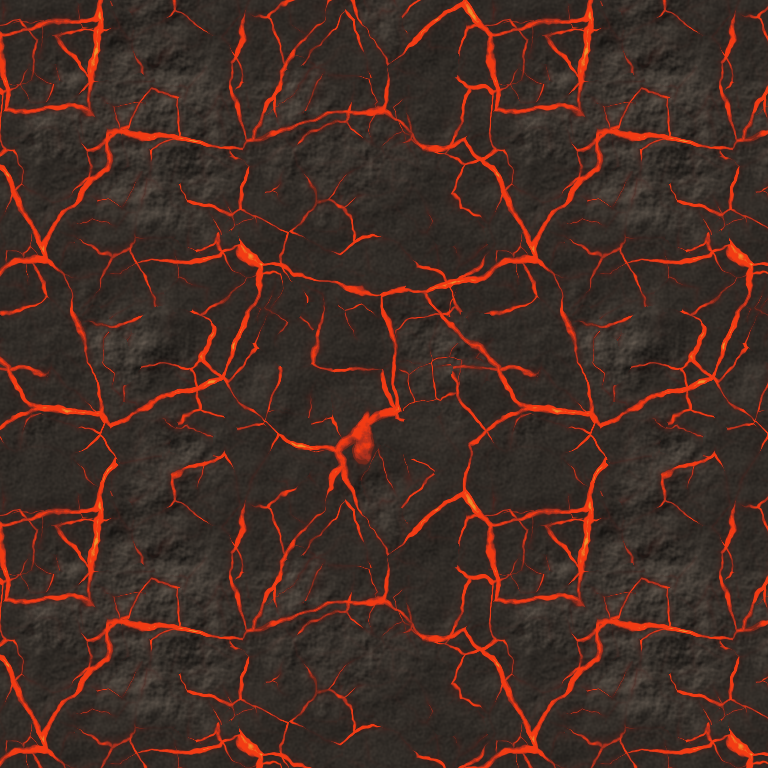
This texture is drawn by a Shadertoy shader. Its source:

```glsl
// Cracked volcanic rock veined with glowing lava, on a seamless tile seen about
// 1.57 times across and down. Warped, periodic Voronoi borders form the cracks at
// three scales; periodic gradient noise drives the rock, the wear and the heat.

// Two random values per lattice cell, wrapping every `period` cells
vec2 hash2(vec2 cell, float period) {
    vec2 c = floor(mod(cell + 0.5, period)) + period * 1.7;
    vec3 q = fract(c.xyx * vec3(0.1031, 0.1030, 0.0973));
    q += dot(q, q.yzx + 33.33);
    return fract((q.xx + q.yz) * q.zy);
}

// Gradient noise with `period` cells per tile, about -0.5 to 0.5
float noise(vec2 p, float period) {
    vec2 x = p * period, cell = floor(x), f = x - cell;
    vec2 u = f * f * f * (f * (f * 6.0 - 15.0) + 10.0);
    vec4 corner;
    for (int k = 0; k < 4; k++) {
        vec2 o = vec2(k & 1, k >> 1);
        corner[k] = dot(hash2(cell + o, period) * 2.0 - 1.0, f - o);
    }
    return mix(mix(corner.x, corner.y, u.x), mix(corner.z, corner.w, u.x), u.y);
}

float fbm(vec2 p, float period) {
    float sum = 0.0, amplitude = 1.0;
    for (int i = 0; i < 5; i++) {
        sum += amplitude * noise(p, period);
        amplitude *= 0.5;
        period *= 2.0;
    }
    return sum;
}

// Signed depth inside the nearest crack, in tile units (positive = molten).
// Each border has its own width; a share `missing` of them stays closed.
float crackDepth(vec2 p, float cells, float missing, float thin, float wide) {
    vec2 x = p * cells, base = floor(x), f = x - base;
    vec2 home = vec2(0), toHome = vec2(0);
    float nearest = 1e3;
    for (int j = -1; j <= 1; j++)
    for (int i = -1; i <= 1; i++) {
        vec2 o = vec2(i, j), r = o + 0.05 + 0.9 * hash2(base + o, cells) - f;
        if (dot(r, r) < nearest) { nearest = dot(r, r); home = o; toHome = r; }
    }
    float homeId = hash2(base + home, cells).x, depth = -1.0;
    for (int j = -2; j <= 2; j++)
    for (int i = -2; i <= 2; i++) {
        vec2 o = home + vec2(i, j), h = hash2(base + o, cells);
        vec2 r = o + 0.05 + 0.9 * h - f, across = r - toHome;
        if (dot(across, across) < 1e-4) continue;
        float dist = dot(0.5 * (toHome + r), normalize(across)) / cells;
        float edge = fract((homeId + h.x) * 7.31);
        float width = edge < missing ? -0.1 : mix(thin, wide, edge * edge);
        depth = max(depth, width - dist);
    }
    return depth;
}

// Dark stone with rough, side-lit patches and fine grain
vec3 rockColor(vec2 p) {
    float rough = smoothstep(-0.15, 0.4, fbm(p + 0.21, 3.0));
    float slope = fbm(p + vec2(0.003, -0.004), 8.0) - fbm(p, 8.0);
    vec2 sheared = vec2(p.x + p.y, 2.0 * p.y - p.x);
    float wrinkle = 1.0 - 4.0 * abs(fbm(sheared + 0.02 * noise(p, 12.0), 13.0));
    float light = 0.92 + slope * (1.4 + 4.0 * rough) + 0.22 * noise(p, 150.0);
    light += rough * (0.14 + 0.16 * max(wrinkle, 0.0)) + 0.12 * noise(p, 5.0);
    return vec3(0.20, 0.18, 0.16) * clamp(light, 0.45, 1.9);
}

// Ember to red, scarlet and yellow-orange
vec3 lavaColor(float heat) {
    vec3 c = mix(vec3(0.45, 0.16, 0.11), vec3(0.67, 0.19, 0.12), smoothstep(0.2, 0.42, heat));
    c = mix(c, vec3(0.95, 0.23, 0.08), smoothstep(0.4, 0.68, heat));
    return mix(c, vec3(0.93, 0.58, 0.17), smoothstep(0.92, 1.2, heat));
}

void mainImage(out vec4 fragColor, in vec2 fragCoord) {
    float pixel = 1.567 / iResolution.y;
    vec2 p = fragCoord * pixel;

    // Jagged displacement of the crack paths
    vec2 warped = p + 0.04 * vec2(fbm(p, 6.0), fbm(p + vec2(0.37, 0.61), 6.0));

    // One molten pool per tile, which also swells the cracks around it
    vec2 q = fract(warped - vec2(0.747, 0.669) + 0.5) - 0.5;
    float pool = 0.033 - length(q * vec2(max(0.8, 1.5 + 14.0 * q.y), 0.62));
    float swell = 0.008 * exp(-120.0 * dot(q, q)) + 0.006 * noise(p, 13.0);

    // Trunk cracks, branches and hairlines, pinched shut where noise is low
    float trunk = crackDepth(warped, 4.0, 0.22, 0.0025, 0.0085) + swell;
    trunk -= 0.008 * smoothstep(0.1, 0.45, noise(p + 0.13, 5.0));
    float branch = crackDepth(warped + 0.29, 9.0, 0.42, 0.0012, 0.0042);
    branch -= 0.009 * smoothstep(-0.05, 0.3, noise(p + 0.47, 6.0));
    float hair = crackDepth(warped + 0.53, 17.0, 0.5, 0.0002, 0.0016);
    hair -= 0.009 * smoothstep(-0.2, 0.12, noise(p + 0.71, 7.0));
    float depth = max(max(trunk, pool), max(branch, hair));

    // Patchy scorched rim, then the molten core
    float patchy = 0.75 + 0.7 * fbm(p + 0.83, 20.0);
    float rim = clamp(exp(min(depth, 0.0) * 230.0) * patchy, 0.0, 1.0);
    vec3 color = mix(rockColor(p), vec3(0.30, 0.13, 0.11), rim * 0.85);
    float heat = 0.42 + 75.0 * clamp(depth, 0.0, 0.006);
    heat += 0.7 * noise(p + 0.19, 9.0) + 0.45 * fbm(p, 40.0);
    float core = smoothstep(-0.6 * pixel, 0.6 * pixel, depth);
    fragColor = vec4(mix(color, lavaColor(heat), core), 1.0);
}
```
